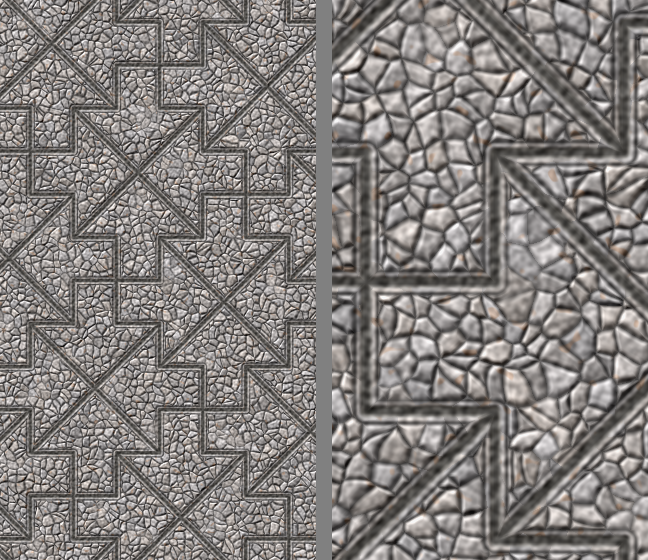
Left: the whole. Right: its middle third, enlarged.
This pattern is drawn by a Shadertoy shader. Its source:

```glsl
// Paving of interlocking arrow-shaped slabs with pebbled faces and grooved joints.
// Four arrows meet point to point around each node of a tilted square lattice;
// Voronoi pebbles, gradient noise and directional embossing give the stone relief.

const float UNITS_HIGH = 13.0;            // canvas height in stem widths
const vec2 ORIGIN = vec2(3.21, 8.98);     // one lattice node
const vec2 STEP_A = vec2(2.0, -3.0);      // lattice steps
const vec2 STEP_B = vec2(3.0, 2.0);
const float HEAD = 1.5;                   // arrow head height and half width
const float STEM = 0.5;                   // stem half width
const float TAIL = 2.5;                   // tip to tail
const float JOINT = 0.045;                // half width of the joint
const float RIM = 0.09;                   // where pebbles begin
const float DENSITY = 5.6;                // pebbles per unit
const float WARP = 0.10;                  // bending of the pebble field
const float TILT = 1.2;                   // random slope of pebble tops
const float EMBOSS = 0.26;
const float REACH = 0.016;                // embossing distance
const vec2 LIGHT = vec2(-0.47, 0.88);
const vec3 STONE = vec3(0.665, 0.648, 0.640);
const vec3 JOINT_COLOUR = vec3(0.38, 0.37, 0.355);
const vec3 RUST = vec3(0.66, 0.51, 0.40);

struct Slab { vec2 local; vec2 seed; float edge; };
struct Pebble { float crack; vec2 offset; vec2 rnd; };
struct Surface { float height; float edge; float gap; float wear; vec2 rnd; };

vec2 hash2(vec2 p) {
    vec3 q = fract(p.xyx * vec3(0.1031, 0.1030, 0.0973));
    q += dot(q, q.yzx + 33.33);
    return fract((q.xx + q.yz) * q.zy);
}

float corner(vec2 cell, vec2 f, vec2 o) {
    float angle = 6.2832 * hash2(cell + o).x;
    return 1.2 * dot(vec2(cos(angle), sin(angle)), f - o);
}

// Gradient noise on a turned grid, so that no grain follows the joints
float gradientNoise(vec2 p) {
    p = vec2(0.88 * p.x - 0.47 * p.y, 0.47 * p.x + 0.88 * p.y);
    vec2 i = floor(p), f = p - i;
    vec2 u = f * f * f * (f * (f * 6.0 - 15.0) + 10.0);
    return mix(mix(corner(i, f, vec2(0, 0)), corner(i, f, vec2(1, 0)), u.x),
               mix(corner(i, f, vec2(0, 1)), corner(i, f, vec2(1, 1)), u.x), u.y);
}

// Distance from inside an upright arrow, tip at the origin, to its outline
float arrowEdge(vec2 t) {
    float x = abs(t.x);
    float point = (t.y - x) * 0.7071;
    float ledge = length(vec2(max(STEM - x, 0.0), HEAD - t.y));
    float stem = length(vec2(STEM - x, max(HEAD - t.y, 0.0)));
    return min(min(point, ledge), min(stem, TAIL - t.y));
}

// Find the arrow that owns p, in its own turned coordinates
Slab slabAt(vec2 p) {
    Slab slab = Slab(p, vec2(0), 0.0);
    vec2 nearest = round(vec2(dot(p, STEP_A), dot(p, STEP_B)) / dot(STEP_A, STEP_A));
    for (int j = -1; j <= 1; j++)
    for (int i = -1; i <= 1; i++) {
        vec2 id = nearest + vec2(i, j);
        vec2 q = p - id.x * STEP_A - id.y * STEP_B;
        bool upright = abs(q.y) > abs(q.x);
        float way = (upright ? q.y : q.x) < 0.0 ? -1.0 : 1.0;
        vec2 t = (upright ? q : vec2(-q.y, q.x)) * way;
        if (t.y < HEAD || (abs(t.x) < STEM && t.y < TAIL)) {
            vec2 turn = vec2(way, upright ? 3.0 : 7.0);
            slab = Slab(t, 40.0 * hash2(id * 11.0 + turn), arrowEdge(t));
        }
    }
    return slab;
}

// Voronoi cell with the distance to its border
Pebble pebbleAt(vec2 p) {
    vec2 cell = floor(p), f = p - cell, home = vec2(0), toSeed = vec2(0);
    float best = 9.0, crack = 9.0;
    for (int j = -1; j <= 1; j++)
    for (int i = -1; i <= 1; i++) {
        vec2 o = vec2(i, j);
        vec2 r = o + hash2(cell + o) - f;
        if (dot(r, r) < best) { best = dot(r, r); toSeed = r; home = o; }
    }
    for (int j = -2; j <= 2; j++)
    for (int i = -2; i <= 2; i++) {
        vec2 o = home + vec2(i, j);
        vec2 r = o + hash2(cell + o) - f, d = r - toSeed;
        if (dot(d, d) > 1e-4) crack = min(crack, dot(0.5 * (r + toSeed), normalize(d)));
    }
    return Pebble(crack, toSeed, hash2(cell + home + 17.0));
}

Surface surfaceAt(vec2 p) {
    Slab slab = slabAt(p);
    vec2 bend = WARP * vec2(gradientNoise(p * 2.5), gradientNoise(p * 2.5 + 40.0));
    Pebble pebble = pebbleAt((slab.local + bend) * DENSITY + slab.seed);
    float gap = min(pebble.crack / DENSITY, slab.edge - RIM);
    float wear = smoothstep(0.2, 0.55, gradientNoise(p * 1.4 + 5.0));
    float top = 0.85 + TILT * dot(pebble.offset, pebble.rnd * 2.0 - 1.0) + 3.0 * max(gap, 0.0);
    float height = 0.75 * smoothstep(JOINT - 0.025, JOINT + 0.02, slab.edge)
                 + top * smoothstep(0.0, 0.045, gap) * mix(1.0, 0.45, wear)
                 + 0.5 * gradientNoise(p * 14.0) + 0.3 * gradientNoise(p * 6.0);
    return Surface(height, slab.edge, gap, wear, pebble.rnd);
}

void mainImage(out vec4 fragColor, in vec2 fragCoord) {
    vec2 p = fragCoord / iResolution.y * UNITS_HIGH - ORIGIN;
    Surface s = surfaceAt(p);
    float lit = surfaceAt(p - LIGHT * REACH).height - surfaceAt(p + LIGHT * REACH).height;

    // Stone: each pebble has its own tone, with a few rusty flecks
    vec3 tint = mix(vec3(1.02, 1.0, 0.98), vec3(0.99, 1.0, 1.02), s.rnd.y);
    vec3 colour = STONE * tint * mix(0.88, 1.12, s.rnd.x);
    colour = mix(colour, RUST, 0.5 * smoothstep(0.38, 0.55, gradientNoise(p * 8.0 + 31.0)));
    colour *= 1.0 + 0.06 * s.wear + 0.3 * gradientNoise(p * 17.0);

    // Cracks, plain rim and joint
    float face = smoothstep(-0.005, 0.035, s.gap);
    float rim = 1.0 - smoothstep(RIM - 0.03, RIM, s.edge);
    colour *= mix(mix(0.42, 0.62, s.wear), 1.0, max(face, 0.85 * rim));
    float joint = 1.0 - smoothstep(JOINT - 0.02, JOINT + 0.015, s.edge);
    vec3 grit = JOINT_COLOUR * (1.0 + 0.4 * gradientNoise(p * 17.0 + 9.0));
    colour = mix(colour, grit * mix(0.75, 1.0, smoothstep(0.005, 0.035, s.edge)), joint);

    fragColor = vec4(clamp(colour + EMBOSS * lit, 0.04, 0.97), 1.0);
}
```
